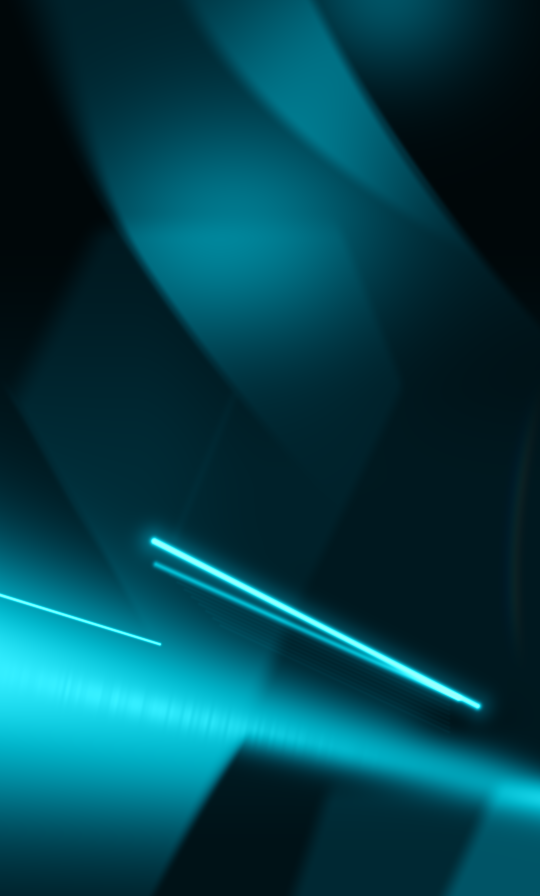
This background is drawn by a WebGL 2 fragment shader. Its source:

```glsl
#version 300 es
precision highp float;
// Teal light leaks: a soft curved beam, faint lens polygon, glowing band and bright streaks.
uniform vec2 u_resolution;
out vec4 fragColor;

const float ASPECT = 0.6016;

float hash(float n) { return fract(sin(n * 127.1) * 43758.5453); }

float noise1(float x) {
  float i = floor(x), f = fract(x);
  return mix(hash(i), hash(i + 1.0), f * f * (3.0 - 2.0 * f));
}

float bell(float d, float w) { return exp(-d * d / (w * w)); }

float blob(vec2 p, vec2 center, vec2 radius) {
  vec2 q = (p - center) / radius;
  return exp(-dot(q, q));
}

// Horizontal position of a parabolic edge at depth t.
float bend(float t, vec3 c) { return c.x + t * (c.y + t * c.z); }

// Signed distance to the line a-b, positive on its left.
float side(vec2 p, vec2 a, vec2 b) {
  vec2 d = normalize(b - a), q = p - a;
  return d.x * q.y - d.y * q.x;
}

float streak(vec2 p, vec2 a, vec2 b, float w) {
  vec2 d = b - a;
  float h = clamp(dot(p - a, d) / dot(d, d), 0.0, 1.0);
  return bell(length(p - a - d * h), w);
}

// Curved beam falling from the top.
float upperBeam(vec2 p, float t) {
  float left = p.x - bend(t, vec3(0.006, 0.356, 0.519));
  float right = bend(t, vec3(0.353, 0.482, 0.58)) - p.x;
  float inner = p.x - bend(t, vec3(0.195, 0.527, 2.06));
  vec2 q = vec2(p.x, t);
  float body = 0.13 * (1.0 - smoothstep(0.2, 0.45, t));
  body += 0.41 * blob(q, vec2(0.26, 0.265), vec2(0.17, 0.14));
  float panel = smoothstep(-0.004, 0.03, inner);
  body += 0.27 * panel * blob(q, vec2(0.35, 0.09), vec2(0.17, 0.14));
  float mask = smoothstep(-0.004, mix(0.07, 0.012, smoothstep(0.0, 0.3, t)), left);
  mask *= smoothstep(-0.006, 0.014, right);
  float rim = 0.06 * bell(left, 0.004) * blob(q, vec2(0.17, 0.32), vec2(0.2, 0.12));
  rim += 0.09 * bell(right, 0.004) * bell(t - 0.17, 0.07);
  float spill = 0.36 * blob(q, vec2(0.43, -0.01), vec2(0.11, 0.1));
  return body * mask + rim + spill * (1.0 - 0.6 * mask);
}

// Faint translucent polygon formed by the lens.
float lens(vec2 p, float t, float lowerRight) {
  float upLeft = side(p, vec2(0.104, 0.755), vec2(0.0104, 0.564));
  float downLeft = side(p, vec2(0.0104, 0.564), vec2(0.117, 0.375));
  float upRight = side(p, vec2(0.453, 0.57), vec2(0.417, 0.66));
  float fill = smoothstep(-0.01, 0.03, upLeft) * smoothstep(-0.003, 0.008, downLeft);
  fill *= smoothstep(-0.004, 0.012, upRight) * smoothstep(-0.006, 0.012, lowerRight);
  fill *= smoothstep(0.235, 0.27, t) * (1.0 - smoothstep(0.6, 0.75, t));
  float edge = bell(downLeft, 0.004) * smoothstep(0.42, 0.45, t) * (1.0 - smoothstep(0.55, 0.64, t));
  edge += 0.5 * streak(p, vec2(0.26, 0.557), vec2(0.195, 0.4), 0.005);
  return fill * mix(0.09, 0.045, smoothstep(0.15, 0.3, p.x)) + 0.04 * edge;
}

// Wide glowing band sweeping down to the right.
float lowerGlow(vec2 p, float t, float lowerRight) {
  float k = p.x / ASPECT;
  float inside = smoothstep(-0.012, 0.015, lowerRight);
  float d = t - (0.745 + 0.233 * p.x);
  float above = mix(0.13, 0.035, k) * mix(0.75, 1.0, inside);
  float below = mix(0.028, mix(0.17, 0.1, k), inside);
  float glow = mix(0.87, 0.54, k) * bell(d, d < 0.0 ? above : below);
  float ribs = noise1((p.x + 0.2 * d) * 260.0) - 0.5;
  float ridge = bell(d - 0.006, 0.016) * blob(p, vec2(0.19, 0.21), vec2(0.16, 0.2));
  return glow + ridge * (0.09 + 0.07 * ribs);
}

// Dim panels beneath the band at the lower right.
float lowerPanels(vec2 p, float t) {
  float dim = side(p, vec2(0.352, 0.10), vec2(0.319, 0.0));
  float bright = side(p, vec2(0.534, 0.10), vec2(0.488, 0.0));
  float panels = 0.11 * smoothstep(-0.005, 0.02, dim) + 0.2 * smoothstep(-0.004, 0.02, bright);
  return panels * smoothstep(0.86, 0.9, t);
}

float streaks(vec2 p) {
  vec2 a = vec2(0.172, 0.396), b = vec2(0.532, 0.212);
  float light = 0.95 * streak(p, a, b, 0.0042) + 0.24 * streak(p, a, b, 0.018);
  light += 0.5 * streak(p, vec2(0.174, 0.37), vec2(0.51, 0.22), 0.0035);
  light += 0.55 * streak(p, vec2(-0.01, 0.339), vec2(0.178, 0.281), 0.0018);
  for (int i = 0; i < 8; i++) {
    float f = float(i);
    vec2 start = vec2(0.19 + 0.008 * f, 0.358 - 0.008 * f);
    light += 0.035 * streak(p, start, vec2(0.5, 0.218 - 0.005 * f), 0.0016);
  }
  return light;
}

vec3 tealRamp(float e) {
  float green = e * mix(0.76, 0.93, clamp(e, 0.0, 1.0));
  return min(vec3(0.6 * smoothstep(0.75, 1.4, e), green, e), 1.0);
}

void main() {
  vec2 p = gl_FragCoord.xy / u_resolution * vec2(ASPECT, 1.0);
  float t = 1.0 - p.y;
  // Right border of the lens, kinked halfway down.
  float lowerRight = min(side(p, vec2(0.352, 0.36), vec2(0.453, 0.57)),
                         side(p, vec2(0.24, 0.01), vec2(0.352, 0.29)));
  float e = mix(0.035, 0.12, smoothstep(0.25, 0.55, t)) - 0.03 * smoothstep(0.86, 0.95, t);
  e += upperBeam(p, t) + lens(p, t, lowerRight);
  e += lowerGlow(p, t, lowerRight) + lowerPanels(p, t);
  e *= 1.0 - 0.55 * blob(p, vec2(0.51, 0.2), vec2(0.045, 0.025));
  e += streaks(p);
  // Thin prismatic arc near the right border.
  float arc = p.x - bend(t, vec3(0.842, -0.851, 0.66));
  float arcFade = smoothstep(0.4, 0.55, t) * (1.0 - smoothstep(0.66, 0.76, t));
  vec3 prism = vec3(bell(arc - 0.008, 0.006), bell(arc - 0.004, 0.007), bell(arc, 0.008));
  fragColor = vec4(tealRamp(e) + 0.04 * arcFade * prism, 1.0);
}
```
